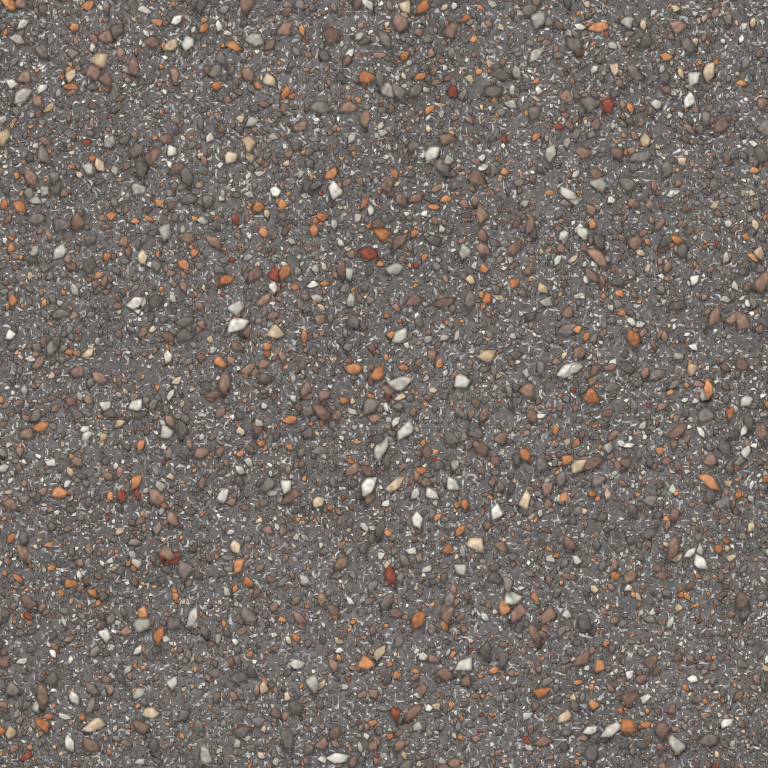
Give the GLSL for this texture, as a WebGL 2 fragment shader.

```glsl
#version 300 es
precision highp float;
// Worn road surface: a speckled grey binder carrying grit, pale curved flecks
// and angular pebbles. Each layer scatters jittered shapes over a grid, and
// every pebble is a rounded polygon with side light, a dark rim and a shadow.
uniform vec2 u_resolution;
out vec4 fragColor;

#define BINDER vec3(0.435, 0.42, 0.41)
#define GRIT_GRID 150.0
#define FLECK_GRID 105.0
#define PEBBLE_GRID 82.0
#define STONE_GRID 47.0
#define FLECK_DENSITY 0.55
#define WARMTH 0.40
#define PALE_SHARE 0.14
#define SHADOW 0.24
#define GRAIN 0.34

const float TAU = 6.28319;

vec4 hash4(vec2 p) {
    vec4 q = fract(p.xyxy * vec4(0.1031, 0.1030, 0.0973, 0.1099));
    q += dot(q, q.wzxy + 33.33);
    return fract((q.xxyz + q.yzzw) * q.zywx);
}

float noise(vec2 p) {
    vec2 i = floor(p), f = fract(p);
    f = f * f * (3.0 - 2.0 * f);
    return mix(mix(hash4(i).x, hash4(i + vec2(1, 0)).x, f.x),
               mix(hash4(i + vec2(0, 1)).x, hash4(i + vec2(1, 1)).x, f.x), f.y);
}

mat2 rotation(float a) {
    float c = cos(a), s = sin(a);
    return mat2(c, s, -s, c);
}

// Rounded irregular five-sided outline, about one unit in radius
float polygon(vec2 p, vec4 h) {
    float sum = 0.0;
    for (int i = 0; i < 5; i++) {
        float k = float(i);
        float turn = fract(h.x * 17.0 + k * 0.618);
        float reach = 0.72 + 0.38 * fract(h.y * 23.0 + k * 0.414);
        float a = (k + 0.75 * turn) * TAU / 5.0;
        sum += exp(10.0 * (dot(p, vec2(cos(a), sin(a))) - reach));
    }
    return log(sum) / 10.0;
}

// Mineral colours: greys and dull browns, some orange, cream and near white
vec3 mineral(vec4 h, float warmth) {
    vec3 c = mix(vec3(0.39, 0.37, 0.35), vec3(0.53, 0.50, 0.47), h.y);
    float pick = h.x;
    if (pick < warmth) {
        c = mix(vec3(0.47, 0.39, 0.35), vec3(0.60, 0.49, 0.43), h.y);
        if (pick < warmth * 0.36) c = mix(vec3(0.66, 0.44, 0.31), vec3(0.79, 0.57, 0.41), h.y);
        if (pick < warmth * 0.14) c = mix(vec3(0.70, 0.61, 0.50), vec3(0.82, 0.74, 0.63), h.y);
        if (pick < warmth * 0.03) c = vec3(0.55, 0.32, 0.27);
    } else if (pick > 1.0 - PALE_SHARE) {
        c = mix(vec3(0.62, 0.60, 0.56), vec3(0.89, 0.88, 0.83), h.y);
    }
    return c;
}

// One layer of shaded stones painted over col
void scatterStones(inout vec3 col, vec2 uv, float grid, float seed, float density,
                   float size, float warmth) {
    vec2 g = uv * grid, cell = floor(g);
    float pixel = grid / u_resolution.y;
    for (int j = -1; j <= 1; j++)
    for (int i = -1; i <= 1; i++) {
        vec2 id = cell + vec2(i, j) + seed * 37.0;
        vec4 h = hash4(id), tint = hash4(id + 211.0);
        if (h.w > density) continue;
        vec2 center = cell + vec2(i, j) + 0.1 + 0.8 * h.xy;
        float radius = size * mix(0.55, 1.1, h.z * h.z);
        float stretch = mix(0.8, 1.4, tint.z);
        vec2 p = (g - center) / radius;
        vec2 q = rotation(tint.w * TAU) * p * vec2(1.0, 1.0);
        q *= vec2(1.0 / stretch, sqrt(stretch));
        float d = polygon(q, h);
        float aa = 0.8 * pixel / radius;
        col *= 1.0 - SHADOW * smoothstep(0.4, 0.0, d + 0.15 * p.y);
        float light = 1.0 + 0.13 * dot(p, vec2(-0.4, 0.8));
        light *= mix(0.78, 1.04, smoothstep(0.0, -0.35, d));
        float mottle = 0.87 + 0.26 * noise(uv * 210.0 + tint.xy * 50.0);
        col = mix(col, mineral(tint, warmth) * light * mottle, smoothstep(aa, -aa, d));
    }
}

// Thin bent chips of pale stone
void scatterFlecks(inout vec3 col, vec2 uv, float grid, float density) {
    vec2 g = uv * grid, cell = floor(g);
    float pixel = grid / u_resolution.y;
    for (int j = -1; j <= 1; j++)
    for (int i = -1; i <= 1; i++) {
        vec2 id = cell + vec2(i, j) + 613.0;
        vec4 h = hash4(id), v = hash4(id + 89.0);
        if (h.w > density) continue;
        vec2 p = rotation(v.x * TAU) * (g - cell - vec2(i, j) - h.xy);
        p.y += (v.y - 0.5) * 2.6 * p.x * p.x;
        vec2 extent = vec2(mix(0.16, 0.55, h.z * h.z), mix(0.07, 0.16, v.z));
        float d = (length(p / extent) - 1.0) * extent.y;
        vec3 pale = mix(vec3(0.58, 0.57, 0.56), vec3(0.90, 0.90, 0.88), v.w * v.w);
        col = mix(col, pale, 0.92 * smoothstep(0.7 * pixel, -0.7 * pixel, d));
    }
}

void main() {
    vec2 uv = gl_FragCoord.xy / u_resolution.y;

    // Binder with broad patches, fine grain and tiny bright crumbs
    float grain = 0.6 * noise(uv * 300.0) + 0.4 * noise(uv * 130.0 + 40.0);
    vec3 col = BINDER * (1.0 + GRAIN * (grain - 0.5));
    col *= 0.95 + 0.1 * noise(uv * 9.0);
    col += 0.30 * smoothstep(0.74, 0.95, noise(uv * 270.0 + 91.0));

    // From the finest grit up to the largest stones
    scatterStones(col, uv, GRIT_GRID, 1.0, 0.62, 0.40, WARMTH * 0.45);
    scatterFlecks(col, uv, FLECK_GRID, FLECK_DENSITY);
    scatterStones(col, uv, PEBBLE_GRID, 2.0, 0.55, 0.40, WARMTH);
    scatterStones(col, uv, STONE_GRID, 3.0, 0.40, 0.44, WARMTH * 1.25);

    fragColor = vec4(clamp(col, 0.0, 1.0), 1.0);
}
```
